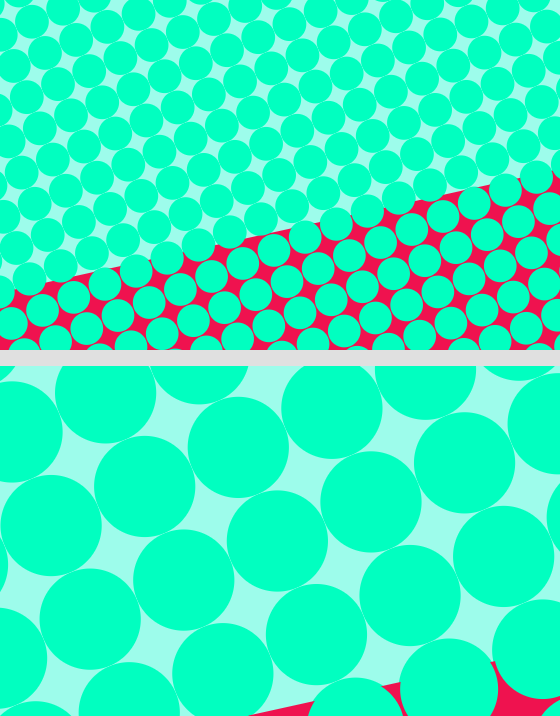
Top, the full canvas; bottom, a detail of the centre.
Reproduce this pattern procedurally as a Shadertoy shader.

```glsl
// Tilted square grid of mint discs over a ground split by a slanted line:
// pale aqua above, crimson below, where the discs shrink and leave thin gaps.
// Each disc is a distance function in a rotated, repeated cell.

const vec3  DISC_COLOR  = vec3(0.004, 1.0, 0.753);
const vec3  UPPER_COLOR = vec3(0.615, 0.99, 0.922);
const vec3  LOWER_COLOR = vec3(0.937, 0.07, 0.31);

// Lengths are in canvas heights, measured from the canvas centre.
const float SPACING      = 0.0966;
const float GRID_ANGLE   = 0.3955;
const vec2  GRID_CENTER  = vec2(-0.0025, 0.0);
const float UPPER_RADIUS = 0.499 * SPACING;
const float LOWER_RADIUS = 0.483 * SPACING;
const float SPLIT_ANGLE  = 0.2173;
const float SPLIT_HEIGHT = -0.1596;

// Expresses p in axes turned counterclockwise by angle.
vec2 toRotatedAxes(vec2 p, float angle) {
    float c = cos(angle), s = sin(angle);
    return vec2(c * p.x + s * p.y, c * p.y - s * p.x);
}

// Antialiased coverage of the region where dist is negative.
float coverage(float dist, float pixel) {
    return clamp(0.5 - dist / pixel, 0.0, 1.0);
}

void mainImage(out vec4 fragColor, in vec2 fragCoord) {
    float pixel = 1.0 / iResolution.y;
    vec2 p = (fragCoord - 0.5 * iResolution.xy) * pixel;

    // Distance to the nearest disc centre
    vec2 grid = toRotatedAxes(p - GRID_CENTER, GRID_ANGLE) / SPACING;
    float centerDist = length(fract(grid + 0.5) - 0.5) * SPACING;

    // Discs over each ground
    vec3 upper = mix(UPPER_COLOR, DISC_COLOR, coverage(centerDist - UPPER_RADIUS, pixel));
    vec3 lower = mix(LOWER_COLOR, DISC_COLOR, coverage(centerDist - LOWER_RADIUS, pixel));

    // Slanted split between the two grounds
    float splitDist = toRotatedAxes(p - vec2(0.0, SPLIT_HEIGHT), SPLIT_ANGLE).y;
    fragColor = vec4(mix(upper, lower, coverage(splitDist, pixel)), 1.0);
}
```
